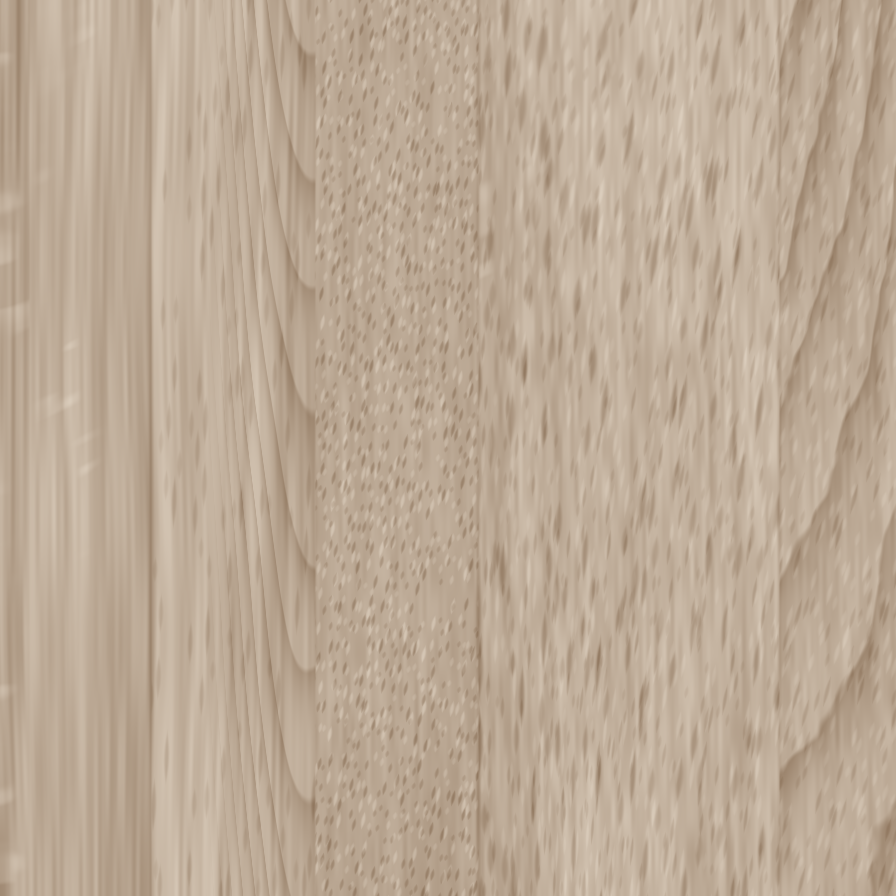
This texture is drawn by a Shadertoy shader. Its source:

```glsl
// Pale oak boards laid side by side with their grain running upright.
// Each board adds stretched noise fibres, scattered pore strokes and
// growth rings into one tone, which then picks a colour from dark to light.

const vec3 DARK_OAK = vec3(0.62, 0.53, 0.44);
const vec3 LIGHT_OAK = vec3(0.82, 0.76, 0.69);

float hash(vec2 p) {
    vec3 q = fract(vec3(p.xyx) * 0.1031);
    q += dot(q, q.yzx + 33.33);
    return fract((q.x + q.y) * q.z);
}

float noise(vec2 p) {
    vec2 cell = floor(p), f = fract(p);
    f = f * f * (3.0 - 2.0 * f);
    float low = mix(hash(cell), hash(cell + vec2(1, 0)), f.x);
    float high = mix(hash(cell + vec2(0, 1)), hash(cell + vec2(1, 1)), f.x);
    return mix(low, high, f.y);
}

// Upright fibres around zero, from broad bands to fine hairs
float fibres(vec2 p, float fineLength) {
    float broad = noise(p * vec2(42.0, 1.3)) - 0.5;
    float medium = noise(p * vec2(115.0, 4.0) + 17.0) - 0.5;
    float fine = noise(p * vec2(225.0, fineLength) + 41.0) - 0.5;
    return 0.28 * broad + 0.35 * medium + 0.5 * fine;
}

// Tapered strokes, one per cell, in columns shifted at random
float strokes(vec2 p, vec2 cells, float slant, float density, float seed) {
    vec2 q = vec2(p.x - slant * p.y, p.y) * cells + seed;
    float mark = 0.0;
    for (int i = -1; i <= 1; i++) {
        float column = floor(q.x) + float(i);
        float y = q.y + 37.0 * hash(vec2(column, seed));
        vec2 id = vec2(column, floor(y));
        float side = hash(id + 3.1), size = hash(id + 7.7);
        float across = abs(q.x - column - 0.2 - 0.6 * side);
        float along = abs(fract(y) - 0.5) / (0.2 + 0.28 * size);
        float width = 0.5 * (1.0 - along * along);
        float stroke = smoothstep(0.0, 0.45, width - across);
        float present = step(hash(id + 13.3), density);
        mark = max(mark, stroke * present * (0.5 + 0.5 * size));
    }
    return mark;
}

// Ring tone that deepens along the phase and ends at a crisp line
float rings(float phase, float sharpness) {
    float f = fract(phase);
    return pow(f, sharpness) * smoothstep(1.0, 0.93, f);
}

// Pale ray flecks crossing the grain
float flecks(vec2 p, float slope, float rows) {
    float bend = 0.012 * noise(p * vec2(20.0, 9.0));
    float n = noise(vec2(p.x * 22.0, (p.y - slope * p.x + bend) * rows));
    return smoothstep(0.6, 0.95, n) * smoothstep(0.3, 0.65, noise(p * vec2(28.0, 7.0) + 5.0));
}

float band(float x, float start, float end, float blur) {
    return smoothstep(start - blur, start + blur, x) * (1.0 - smoothstep(end - blur, end + blur, x));
}

// Switches to the next board at an edge
float join(float tone, float next, float x, float edge) {
    return mix(tone, next, smoothstep(edge - 0.0015, edge + 0.0015, x));
}

float seam(float x, float edge, float y) {
    float strength = 0.3 + 0.7 * noise(vec2(edge * 90.0, y * 9.0));
    return strength * (1.0 - smoothstep(0.0, 0.004, abs(x - edge)));
}

float quarterBoard(vec2 p, float grain) {
    float tone = 0.68 + 0.8 * grain - 0.25 * smoothstep(0.09, 0.165, p.x);
    tone -= 0.12 * (1.0 - smoothstep(0.0, 0.5, p.y));
    float rayZone = band(p.x, 0.045, 0.115, 0.015) * band(p.y, 0.42, 0.95, 0.08);
    return tone + 0.4 * rayZone * flecks(p, 0.5, 62.0);
}

float archedBoard(vec2 p, float grain) {
    float v = 0.352 - p.x;
    float wobble = 0.06 * noise(p * vec2(25.0, 5.0));
    float phase = (p.y - 70.0 * v * v + wobble) / 0.14;
    float fade = 1.0 - smoothstep(0.06, 0.13, v);
    float ring = rings(phase, 3.0) * fade;
    return 0.74 + 0.85 * grain - 0.55 * ring - 0.1 * fade
        - 0.35 * strokes(p, vec2(120.0, 14.0), 0.03, 0.3, 2.0);
}

float speckledBoard(vec2 p, float grain) {
    float dark = strokes(p, vec2(150.0, 45.0), 0.22, 0.6, 5.0);
    float pale = strokes(p, vec2(140.0, 42.0), 0.2, 0.55, 9.0);
    return 0.52 + 0.55 * grain - 0.55 * dark + 0.38 * pale;
}

float poredBoard(vec2 p, float grain) {
    float lean = 0.04 + 0.09 * smoothstep(0.56, 0.75, p.x);
    float bend = 0.035 * (1.0 - p.y) * p.y;
    vec2 q = vec2(p.x + bend + 0.006 * noise(p * vec2(9.0, 7.0)), p.y);
    q.x -= lean * (p.y - 0.5);
    float longPores = strokes(q, vec2(85.0, 12.0), 0.0, 0.42, 3.0);
    float shortPores = strokes(q, vec2(150.0, 24.0), 0.03, 0.35, 8.0);
    float pale = strokes(q, vec2(135.0, 20.0), 0.02, 0.4, 12.0);
    float rayZone = band(p.x, 0.53, 0.59, 0.01) * smoothstep(0.55, 0.75, p.y);
    return 0.74 + 0.75 * grain - 0.55 * longPores - 0.35 * shortPores + 0.22 * pale
        - 0.13 * band(p.x, 0.52, 0.57, 0.02) + 0.3 * rayZone * flecks(p, 0.4, 45.0);
}

float ringedBoard(vec2 p, float grain) {
    float u = (p.x - 0.87) / 0.13;
    float wobble = 0.07 * noise(p * vec2(24.0, 10.0)) + 0.015 * noise(p * vec2(80.0, 40.0));
    float phase = (p.y - u * (0.08 + 0.45 * p.y) + wobble) / 0.19;
    float pale = strokes(p, vec2(115.0, 26.0), 0.25, 0.55, 4.0);
    float dark = strokes(p, vec2(130.0, 22.0), 0.25, 0.4, 6.0);
    return 0.7 + 0.6 * grain - 0.72 * rings(phase, 3.0) + 0.24 * pale - 0.36 * dark;
}

void mainImage(out vec4 fragColor, in vec2 fragCoord) {
    vec2 p = fragCoord / iResolution.xy;
    vec2 waved = p + vec2(0.008 * noise(p * vec2(5.0, 3.0)), 0.0);
    float straight = fibres(waved, 7.0);
    float broken = fibres(waved + 3.0, 22.0);

    // Boards from left to right
    float tone = 0.48 + straight + 0.3 * flecks(p, 0.15, 50.0);
    tone = join(tone, quarterBoard(p, straight), p.x, 0.033);
    tone = join(tone, archedBoard(p, straight), p.x, 0.169);
    tone = join(tone, speckledBoard(p, broken), p.x, 0.352);
    tone = join(tone, poredBoard(p, broken), p.x, 0.534);
    tone = join(tone, ringedBoard(p, broken), p.x, 0.87);

    // Seams and slow changes of shade
    tone -= 0.4 * seam(p.x, 0.169, p.y) + 0.15 * seam(p.x, 0.352, p.y);
    tone -= 0.45 * seam(p.x, 0.534, p.y) + 0.3 * seam(p.x, 0.87, p.y);
    tone += 0.16 * (noise(p * vec2(7.0, 3.0) + 9.0) - 0.5);

    vec3 color = mix(DARK_OAK, LIGHT_OAK, clamp(tone, -0.45, 1.2));
    fragColor = vec4(color, 1.0);
}
```
